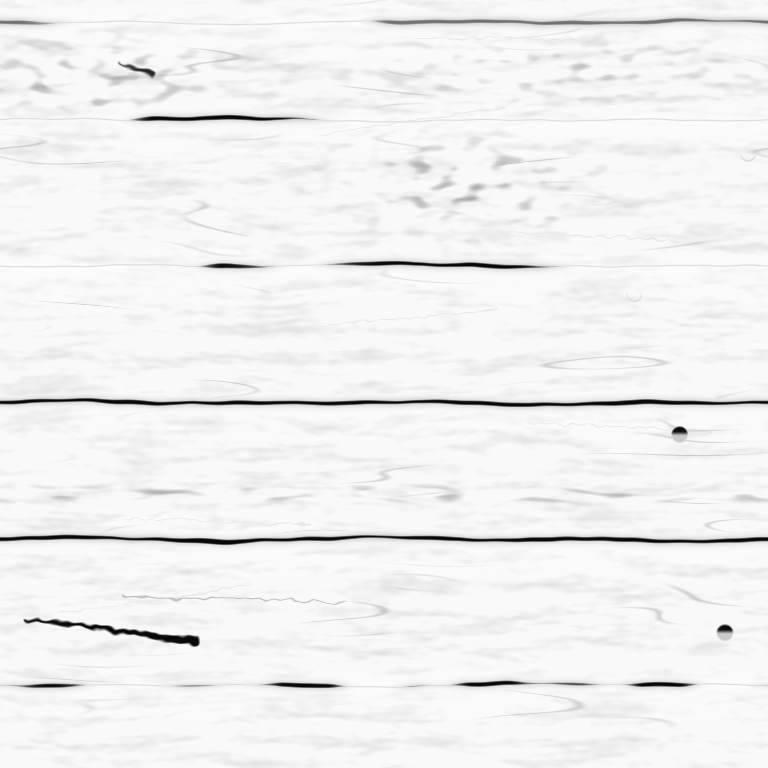
A WebGL 1 fragment shader for this texture map:

```glsl
precision highp float;
// Whitewashed horizontal planks with dark seams, streaky grain, gouges and nail heads.
uniform vec2 u_resolution;

const float SEAMS = 6.0;
const float NAIL_RADIUS = 0.0105;

float hash(vec2 p) {
  return fract(sin(dot(p, vec2(127.1, 311.7))) * 43758.5);
}

float cornerSlope(vec2 cell, vec2 offset, vec2 cells, float seed) {
  float angle = 6.2832 * hash(mod(cell, cells) + seed * 17.3);
  return dot(vec2(cos(angle), sin(angle)), offset);
}

// Gradient noise that wraps at the canvas edges, about -1 to 1.
float tiledNoise(vec2 uv, vec2 cells, float seed) {
  vec2 p = uv * cells;
  vec2 i = floor(p);
  vec2 f = p - i;
  vec2 e = vec2(1.0, 0.0);
  vec2 fade = f * f * f * (f * (f * 6.0 - 15.0) + 10.0);
  float low = mix(cornerSlope(i, f, cells, seed), cornerSlope(i + e.xy, f - e.xy, cells, seed), fade.x);
  float high = mix(cornerSlope(i + e.yx, f - e.yx, cells, seed), cornerSlope(i + e.xx, f - e.xx, cells, seed), fade.x);
  return 1.5 * mix(low, high, fade.y);
}

float stroke(float dist, float halfWidth, float soft) {
  return 1.0 - smoothstep(halfWidth - soft, halfWidth + soft, dist);
}

float patchMask(vec2 uv, vec2 center, vec2 radius) {
  vec2 d = (uv - center) / radius;
  return exp(-dot(d, d));
}

// Straight cut whose half width runs from thin at a to thick at b.
float gash(vec2 uv, vec2 a, vec2 b, float thin, float thick, float soft) {
  vec2 axis = b - a;
  float along = clamp(dot(uv - a, axis) / dot(axis, axis), 0.0, 1.0);
  return stroke(length(uv - a - along * axis), mix(thin, thick, along), soft);
}

float seamHeight(float i) {
  return min(0.108 + 0.184 * i + 0.006 * sin(i * 1.5708), 0.971);
}

// Start and length of the open part of a seam.
vec2 seamSpan(float i) {
  if (i < 2.5) return vec2(0.0, 2.0);
  if (i < 3.5) return vec2(0.24, 0.53);
  if (i < 4.5) return vec2(0.15, 0.31);
  return vec2(0.46, 0.66);
}

float spanMask(float x, vec2 span) {
  float t = fract(x - span.x);
  float inside = smoothstep(0.0, 0.05, t) * (1.0 - smoothstep(span.y - 0.1, span.y, t));
  return max(inside, step(1.0, span.y));
}

// x: darkness, y: clean bright edge beside the seam.
vec2 seam(vec2 uv, float i, float soft) {
  vec2 row = vec2(uv.x, 0.37);
  float bend = 0.0045 * tiledNoise(row, vec2(5.0, 1.0), i + 1.0)
             + 0.0016 * tiledNoise(row, vec2(22.0, 1.0), i + 9.0);
  float gap = uv.y - seamHeight(i) - bend;
  float dist = abs(gap);
  float vary = tiledNoise(row, vec2(9.0, 1.0), i + 20.0);
  float broken = (i < 0.5) ? smoothstep(-0.35, 0.15, vary) : 1.0;
  broken *= (i > 2.5 && i < 3.5) ? 1.0 - patchMask(uv, vec2(0.39, uv.y), vec2(0.05, 1.0)) : 1.0;
  float opening = spanMask(uv.x, seamSpan(i)) * broken;
  float halfWidth = opening * (0.0033 + 0.0016 * vary) - 0.001;
  float strength = (i > 4.5) ? 0.55 : 0.97;
  float dark = strength * opening * stroke(dist, halfWidth, soft + 0.0007);
  dark = max(dark, 0.3 * opening * exp(-dist / 0.004));
  dark = max(dark, 0.15 * stroke(dist, 0.0007, soft + 0.0004));
  float clean = exp(-dist / ((gap < 0.0) ? 0.014 : 0.006));
  return vec2(dark, clean);
}

float nail(vec2 uv, vec2 center, float rust, float soft) {
  vec2 d = uv - center;
  float r = length(d);
  float rim = 0.16 * stroke(abs(r - NAIL_RADIUS * 0.9), 0.001, soft + 0.001) * smoothstep(0.008, -0.008, d.y * -1.0 * -1.0 + 0.0) ;
  float disc = stroke(r, NAIL_RADIUS, soft + 0.001);
  return max(rim, disc * rust * mix(0.2, 0.95, smoothstep(-0.002, 0.005, d.y)));
}

// Streaks, hair cracks and flaking patches.
float grain(vec2 uv) {
  vec2 p = uv + vec2(0.0, 0.008 * tiledNoise(uv, vec2(4.0, 9.0), 3.0));
  float streak = 0.6 * tiledNoise(p, vec2(7.0, 48.0), 4.0) + 0.4 * tiledNoise(p, vec2(20.0, 110.0), 5.0)
               + 0.25 * tiledNoise(p, vec2(55.0, 150.0), 6.0);
  float crack = stroke(abs(tiledNoise(p, vec2(4.0, 34.0), 7.0)), 0.03, 0.04);
  crack *= smoothstep(0.15, 0.7, tiledNoise(p, vec2(5.0, 18.0), 8.0));
  float flaking = patchMask(uv, vec2(0.6, 0.76), vec2(0.14, 0.055))
                + 0.8 * patchMask(uv, vec2(0.12, 0.9), vec2(0.16, 0.05))
                + 0.6 * patchMask(uv, vec2(0.74, 0.91), vec2(0.22, 0.04));
  float pits = smoothstep(0.1, 0.8, tiledNoise(p, vec2(30.0, 64.0), 11.0) + 0.4 * streak);
  float worn = patchMask(uv, vec2(0.5, 0.357), vec2(1.0, 0.01)) * smoothstep(0.1, 0.8, tiledNoise(p, vec2(18.0, 96.0), 12.0));
  return 0.012 + 0.11 * max(streak + 0.05, 0.0) + 0.16 * crack + 0.32 * pits * flaking + 0.28 * worn;
}

void main() {
  vec2 uv = gl_FragCoord.xy / u_resolution;
  float soft = 0.7 / min(u_resolution.x, u_resolution.y);
  float ragged = tiledNoise(uv, vec2(70.0, 90.0), 14.0);
  vec2 rough = uv + vec2(0.0, 0.0035 * ragged + 0.002 * tiledNoise(uv, vec2(16.0, 20.0), 15.0));

  float dark = 0.0;
  float clean = 0.0;
  for (float i = 0.0; i < SEAMS; i++) {
    vec2 s = seam(uv, i, soft);
    dark = max(dark, s.x);
    clean = max(clean, s.y);
  }
  dark = max(dark, grain(uv) * (1.0 - 0.85 * clean));

  // Faint slanted scratches
  for (float i = 0.0; i < 7.0; i++) {
    vec2 a = vec2(0.7 * hash(vec2(i, 2.0)), 0.2 + 0.125 * i);
    vec2 b = a + vec2(0.24, 0.06 * hash(vec2(i, 5.0)) - 0.015);
    dark = max(dark, 0.11 * gash(rough, a, b, 0.0003, 0.0008, soft + 0.0008));
  }

  // Deep gouge, small knot and long hair crack
  dark = max(dark, 0.97 * gash(rough, vec2(0.033, 0.194), vec2(0.255, 0.164), 0.0018, 0.0046, soft + 0.0012));
  dark = max(dark, 0.85 * gash(rough, vec2(0.155, 0.918), vec2(0.198, 0.903), 0.0005, 0.0042, soft + 0.0015));
  dark = max(dark, 0.35 * gash(rough, vec2(0.16, 0.224), vec2(0.45, 0.215), 0.0008, 0.0004, soft + 0.0008));

  // Nails, the lower two rusted
  for (float j = 0.0; j < 4.0; j++) {
    vec2 center = vec2(0.944 - 0.059 * j + 0.207 * step(2.5, j), 0.176 + 0.258 * j - 0.075 * max(j - 1.0, 0.0));
    dark = max(dark, nail(uv, center, step(j, 1.5), soft));
  }
  gl_FragColor = vec4(vec3(0.99 * (1.0 - dark)), 1.0);
}
```
